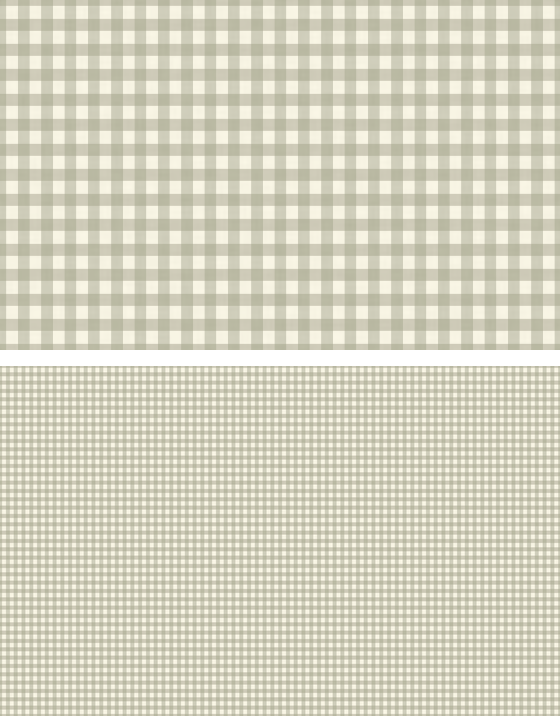
Top: one tile. Bottom: repeated 3 by 3.
Write a Shadertoy shader that draws this pattern.

```glsl
// Woven gingham: translucent sage bands run both ways over cream cloth,
// deepening where they cross. Each band is a repeated 1D distance test, and
// faint thread streaks come from value noise that wraps at the canvas edges.

#define REPEATS      vec2(24.0, 14.0)   // checks across and down
#define BAND_WIDTH   vec2(0.50, 0.48)   // band share of one repeat
#define BAND_OFFSET  vec2(0.018, 0.010) // shift of the band centres, in repeats
#define EDGE_SOFT    0.035              // edge blur, in repeats
#define CREAM        vec3(0.970, 0.957, 0.892)
#define WARP_TONE    vec3(0.812, 0.806, 0.732)
#define WEFT_TONE    vec3(0.810, 0.796, 0.724)
#define CROSS_TONE   vec3(0.728, 0.726, 0.638)
#define THREADS      8.0                // noise streaks per repeat
#define SLUB         0.012              // strength of thread variation

float hash(vec2 p) {
    vec3 q = fract(vec3(p.xyx) * 0.1031);
    q += dot(q, q.yzx + 33.33);
    return fract((q.x + q.y) * q.z);
}

// Value noise over the unit canvas, wrapping after a whole number of cells
float wrapNoise(vec2 uv, vec2 cells) {
    vec2 p = uv * cells;
    vec2 i = floor(p);
    vec2 f = p - i;
    f = f * f * (3.0 - 2.0 * f);
    vec2 a = mod(i, cells);
    vec2 b = mod(i + 1.0, cells);
    return mix(mix(hash(a), hash(vec2(b.x, a.y)), f.x),
               mix(hash(vec2(a.x, b.y)), hash(b), f.x), f.y);
}

// Coverage of the vertical (x) and horizontal (y) bands
vec2 bandCoverage(vec2 uv) {
    vec2 p = uv * REPEATS - BAND_OFFSET;
    vec2 dist = abs(fract(p + 0.5) - 0.5) - 0.5 * BAND_WIDTH;
    vec2 blur = max(REPEATS / iResolution.xy, vec2(EDGE_SOFT));
    return 1.0 - smoothstep(-0.5 * blur, 0.5 * blur, dist);
}

void mainImage(out vec4 fragColor, in vec2 fragCoord) {
    vec2 uv = fragCoord / iResolution.xy;

    // Dyed bands over plain cloth
    vec2 band = bandCoverage(uv);
    vec3 color = mix(mix(CREAM, WARP_TONE, band.x),
                     mix(WEFT_TONE, CROSS_TONE, band.x), band.y);

    // Long, thin streaks along both thread directions
    float warp = wrapNoise(uv, REPEATS * vec2(THREADS, 2.0)) - 0.5;
    float weft = wrapNoise(uv, REPEATS * vec2(2.0, THREADS)) - 0.5;
    color += SLUB * (warp + weft);

    fragColor = vec4(clamp(color, 0.0, 1.0), 1.0);
}
```
